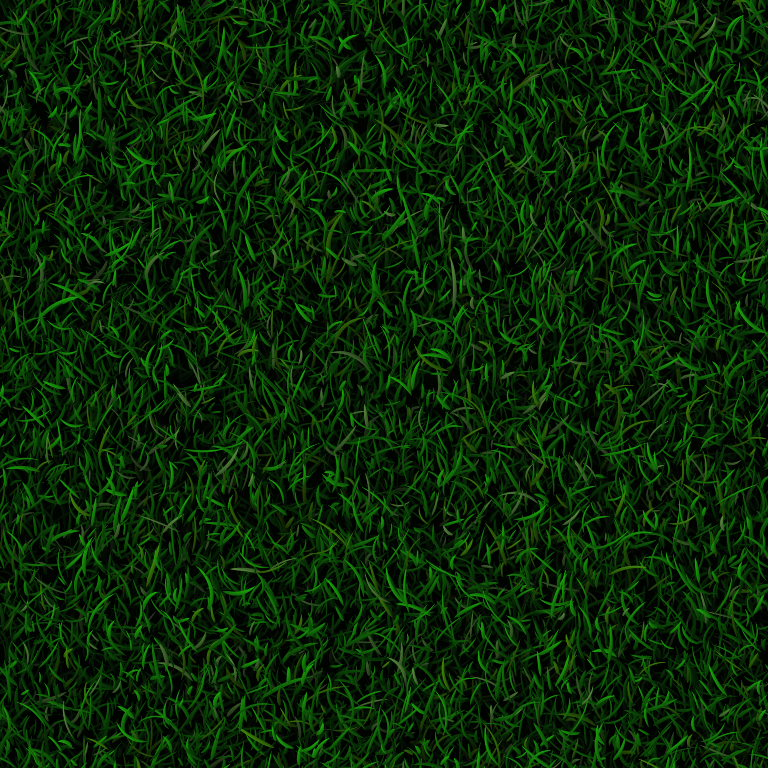
Write a Shadertoy shader that draws this texture.

```glsl
vec4 hash4(vec3 p) {
    float n = dot(p, vec3(12.9898, 78.233, 37.719));
    return fract(sin(n + vec4(0.0, 1.7, 4.1, 7.3)) * 43758.5453);
}

// Green deepens to near black at the soil and warms towards the top
vec3 grassColor(float height, float kind) {
    vec3 green = vec3(0.01, 0.03, 0.01) + height * vec3(0.02, 0.2, 0.01)
               + height * height * height * vec3(0.04, 0.21, 0.01);
    vec3 olive = vec3(0.22, 0.38, 0.03) * height;
    vec3 pale = vec3(0.27, 0.42, 0.19) * height;
    green = mix(green, olive, 0.8 * step(0.86, kind));
    return mix(green, pale, step(0.94, kind));
}

// Bent, tapered blade: x is coverage, y runs root to tip, z is the side
vec3 blade(vec2 p, float angle, float halfLength, float bend, float halfWidth, float blur) {
    vec2 dir = vec2(cos(angle), sin(angle));
    vec2 q = vec2(dot(p, dir), dot(p, vec2(-dir.y, dir.x)));
    float s = q.x / halfLength;
    float side = q.y - bend * halfLength * (s * s - 0.4);
    float width = halfWidth * (1.0 - s * s * s * s) * (0.85 - 0.25 * s);
    float coverage = smoothstep(blur, -blur, abs(side) - width) * step(abs(s), 1.0);
    return vec3(coverage, 0.5 + 0.5 * s, side / halfWidth);
}

void mainImage(out vec4 fragColor, in vec2 fragCoord) {
    vec2 uv = fragCoord / iResolution.xy;
    float blur = 0.6 / iResolution.y;
    vec3 color = vec3(0.004, 0.01, 0.005);
    const int LAYERS = 15;

    // Layers of scattered blades, from the soil upwards
    for (int layer = 0; layer < LAYERS; layer++) {
        float depth = float(layer) / float(LAYERS - 1);
        float cells = 22.0 + mod(float(layer) * 7.0, 19.0);
        vec2 cell = floor(uv * cells);

        for (int k = 0; k < 9; k++) {
            vec2 id = cell + vec2(k % 3 - 1, k / 3 - 1);
            vec3 seed = vec3(mod(id, cells), float(layer) + 1.0);
            vec4 place = hash4(seed);
            vec4 look = hash4(seed + vec3(51.3, 17.9, 5.7));

            vec2 p = uv - (id + place.xy) / cells;
            float halfLength = mix(0.22, 0.85, place.z * place.z * 0.5 + place.z * 0.5) / cells;
            float angle = 1.5 + (place.w + look.x - 1.0) * 1.7;
            float bend = (fract(look.x * 37.0) - 0.5) * 0.7;
            float halfWidth = mix(0.0012, 0.0029, look.y * look.y);
            vec3 b = blade(p, angle, halfLength, bend, halfWidth, blur);

            // Shade by depth, along the blade and across its fold
            float height = clamp(depth + (look.z - 0.5) * 0.45, 0.0, 1.1);
            float shade = mix(0.75, 1.25, b.y) * (1.0 + 0.2 * clamp(b.z, -1.0, 1.0));
            color = mix(color, grassColor(height, look.w) * shade, b.x);
        }
    }
    fragColor = vec4(color, 1.0);
}
```
